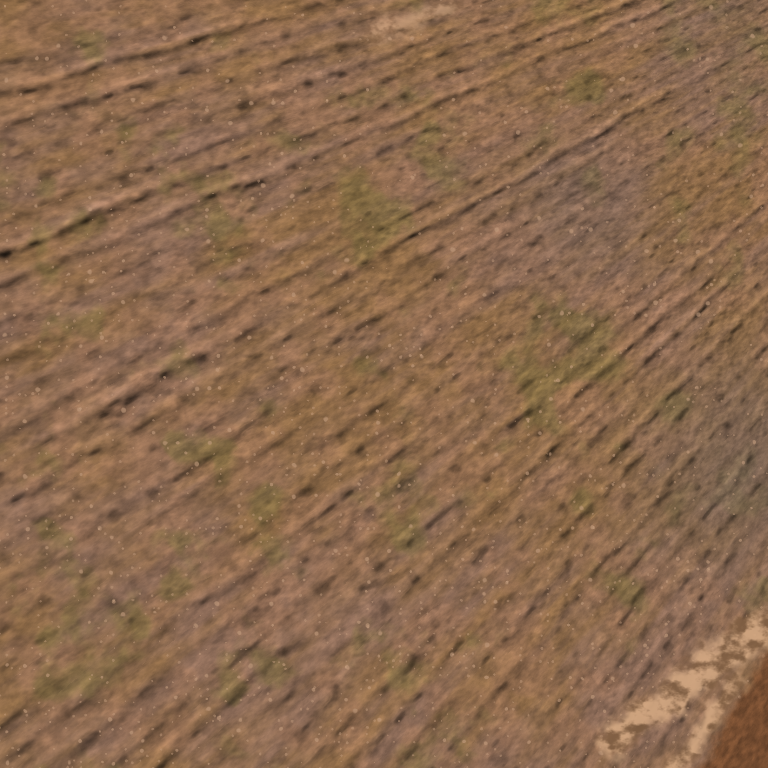
This texture is drawn by a WebGL 2 fragment shader. Its source:

```glsl
#version 300 es
precision highp float;

uniform vec2 u_resolution;
out vec4 fragColor;

float hash(vec2 p) {
    return fract(sin(dot(p, vec2(127.1, 311.7))) * 43758.5453);
}

float noise(vec2 p) {
    vec2 i = floor(p), f = fract(p);
    f = f * f * (3.0 - 2.0 * f);
    return mix(mix(hash(i), hash(i + vec2(1, 0)), f.x),
               mix(hash(i + vec2(0, 1)), hash(i + vec2(1, 1)), f.x), f.y);
}

float fbm(vec2 p) {
    float sum = 0.0, amp = 0.5;
    for (int i = 0; i < 4; i++) {
        sum += amp * noise(p);
        p = mat2(1.6, 1.2, -1.2, 1.6) * p + 7.3;
        amp *= 0.5;
    }
    return sum / 0.9375;
}

float segment(vec2 p, vec2 a, vec2 b) {
    vec2 ab = b - a;
    return length(p - a - ab * clamp(dot(p - a, ab) / dot(ab, ab), 0.0, 1.0));
}

float bump(float x, float center, float width) {
    float t = (x - center) / width;
    return exp(-t * t);
}

// Pale stones, one candidate per cell
float stones(vec2 p, float cells, float density) {
    vec2 q = p * cells, id = floor(q);
    vec2 center = 0.3 + 0.4 * vec2(hash(id + 3.1), hash(id + 8.7));
    float radius = mix(0.14, 0.3, hash(id + 5.5));
    float d = length(fract(q) - center) + 0.12 * (noise(q * 4.0) - 0.5);
    return step(hash(id), density) * (1.0 - smoothstep(radius * 0.4, radius, d));
}

void main() {
    vec2 uv = gl_FragCoord.xy / u_resolution;

    // Polar coordinates around the point where the furrows meet
    vec2 toVanish = vec2(1.73, 1.36) - uv;
    float angle = atan(toVanish.y, toVanish.x);
    float depth = log(length(toVanish));
    vec2 field = vec2(angle, depth);

    // Soil: mauve and ochre blotches, with hints of green and grey
    float blotch = fbm(uv * 9.0 + 2.0);
    float streak = fbm(field * vec2(75.0, 9.0));
    vec3 soil = mix(vec3(0.51, 0.39, 0.32), vec3(0.52, 0.39, 0.26),
                    smoothstep(0.3, 0.7, 0.5 * blotch + 0.5 * streak));
    soil = mix(soil, vec3(0.57, 0.42, 0.32), 0.6 * smoothstep(0.4, 0.75, fbm(uv * 26.0)));
    soil = mix(soil, vec3(0.44, 0.39, 0.22), 0.5 * smoothstep(0.58, 0.78, fbm(uv * 17.0 + 31.0)));
    float damp = bump(length(uv - vec2(0.97, 0.4)), 0.0, 0.14)
               + 0.6 * bump(length(uv - vec2(0.76, 0.73)), 0.0, 0.1)
               + 0.5 * bump(length(uv - vec2(0.95, 0.98)), 0.0, 0.1);
    soil = mix(soil, vec3(0.41, 0.35, 0.31), 0.55 * min(damp, 1.0));

    // Furrows: each row has its own strength, deeper along the wheel tracks
    float row = angle * 46.0 + 0.35 * (noise(field * vec2(40.0, 22.0)) - 0.5);
    float rowId = floor(row), across = fract(row);
    float track = bump(angle, 0.275, 0.02) + bump(angle, 0.385, 0.03)
                + bump(angle, 0.515, 0.025) + 0.6 * bump(angle, 0.73, 0.05);
    float worn = smoothstep(0.25, 0.7, noise(vec2(rowId * 3.7, depth * 9.0)));
    float strength = (0.25 + 0.55 * hash(vec2(rowId, 4.0))) * worn + 0.6 * track;
    strength *= smoothstep(-1.0, 0.1, depth);
    float groove = bump(across, 0.6, 0.15);
    float ridge = bump(across, 0.28, 0.16);

    // Clods: short dashes drawn out along the rows
    float clod = noise(field * vec2(210.0, 95.0) + vec2(0.0, rowId * 0.37));
    float grain = fbm(field * vec2(300.0, 160.0) + 11.0);
    float shadow = smoothstep(0.55, 0.92, clod) * (0.45 + 0.55 * groove);
    float light = 1.0 + 0.42 * (grain - 0.5);
    light -= 0.24 * shadow + strength * groove * (0.12 + 0.26 * clod);
    light += strength * ridge * 0.17 + 0.08 * smoothstep(0.4, 0.1, clod);
    vec3 color = soil * (light + 0.06);

    // Scattered stones, denser in the foreground
    float near = mix(0.10, 0.05, uv.y);
    float pebbles = 0.6 * stones(uv, 72.0, near)
                  + 0.45 * stones(uv + 0.37, 115.0, near * 1.4);
    color = mix(color, vec3(0.76, 0.61, 0.49), min(pebbles, 0.8));

    // Bare brown corner and the pale, ragged straw along its edge
    vec2 rough = uv + 0.04 * (vec2(fbm(uv * 32.0), fbm(uv * 32.0 + 19.0)) - 0.5);
    float corner = smoothstep(0.0, 0.02, dot(rough - vec2(0.9, 0.0), vec2(0.87, -0.49)));
    color = mix(color, vec3(0.46, 0.30, 0.19) * (0.75 + 0.5 * grain), corner);
    float edge = segment(rough, vec2(0.80, 0.035), vec2(1.0, 0.19)) - 0.024;
    edge = min(edge, segment(rough, vec2(0.88, 0.0), vec2(0.95, 0.11)) - 0.013);
    float straw = 1.0 - smoothstep(-0.012, 0.008, edge);
    float tuft = segment(rough, vec2(0.48, 0.955), vec2(0.59, 0.995)) - 0.012;
    straw = max(straw, 0.7 * (1.0 - smoothstep(-0.012, 0.012, tuft)));
    float fibre = fbm(uv * vec2(55.0, 75.0) + 5.0);
    vec3 strawColor = mix(vec3(0.50, 0.37, 0.26), vec3(0.83, 0.66, 0.51),
                          smoothstep(0.3, 0.62, fibre));
    color = mix(color, strawColor, straw * 0.9);

    fragColor = vec4(clamp(color, 0.0, 1.0), 1.0);
}
```
